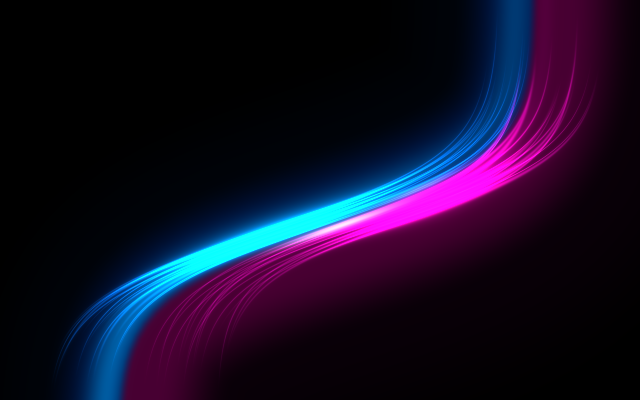
Give the GLSL for this background, as a Shadertoy shader.

```glsl
// Glowing cyan and magenta light strands sweeping along an S-curve on a dark field.
#define CENTER vec2(0.82, 0.43)   // middle of the S, in canvas heights
#define REACH 0.52                // half width of the S
#define BEND 0.18                 // vertical scale of the S
#define STRANDS 15
#define SEGMENTS 48
#define THIN 0.0014
#define THICK 0.0060
#define CYAN vec3(0.03, 0.68, 1.00)
#define AZURE vec3(0.02, 0.36, 0.85)
#define MAGENTA vec3(1.00, 0.04, 0.80)
#define PLUM vec3(0.60, 0.04, 0.52)

float hash(float n) { return fract(sin(n * 127.1 + 3.7) * 43758.5); }

float bell(float x, float width) { x /= width; return exp(-x * x); }

float bend(float y) { return tanh((y - CENTER.y) / BEND); }

float spineX(float y) { return CENTER.x + REACH * bend(y); }

// Signed distance to the spine: negative at upper left, positive at lower right
float spineDistance(vec2 p) {
    float nearest = 9.0;
    vec2 a = vec2(spineX(-0.25), -0.25);
    for (int i = 1; i <= SEGMENTS; i++) {
        float y = -0.25 + 1.5 * float(i) / float(SEGMENTS);
        vec2 b = vec2(spineX(y), y), ab = b - a, ap = p - a;
        nearest = min(nearest, length(ap - ab * clamp(dot(ap, ab) / dot(ab, ab), 0.0, 1.0)));
        a = b;
    }
    return p.x < spineX(p.y) ? -nearest : nearest;
}

// Broad blue and plum bands with faint outer haze
vec3 backdrop(vec2 p, float d) {
    float low = 1.0 - smoothstep(0.1, 0.7, p.y);
    vec3 blue = vec3(0.0, 0.012, 0.035) * (1.0 - smoothstep(0.18, 0.42, -d));
    blue += vec3(0.0, 0.07, 0.26) * (1.0 - smoothstep(0.05, 0.21, -d));
    blue += vec3(0.0, 0.14 + 0.09 * low, 0.15 + 0.12 * low) * bell(d + 0.05, 0.045);
    vec3 plum = vec3(0.035, 0.0, 0.03) * (1.0 - smoothstep(0.25, 0.62, d));
    plum += vec3(0.245, 0.0, 0.165) * (1.0 - smoothstep(0.08, 0.27, d));
    return mix(blue, plum, smoothstep(-0.018, 0.012, d));
}

// Fan of strands; inner and outer hold the x shift at bottom, middle and top
vec3 strandFan(vec2 p, vec3 inner, vec3 outer, vec3 dim, vec3 bright,
               float focus, float spread, float seed) {
    float u = bend(p.y);
    float slope = REACH / BEND * (1.0 - u * u);
    float glow = bell(p.x - focus, spread);
    vec3 sum = vec3(0.0);
    for (int i = 0; i < STRANDS; i++) {
        float n = float(i) + seed;
        float rank = (float(i) + 0.5) / float(STRANDS);
        vec3 order = clamp(rank + vec3(0.7, 0.15, 0.7) *
            (vec3(hash(n), hash(n + 31.0), hash(n + 67.0)) - 0.5), 0.0, 1.0);
        vec3 shift = mix(inner, outer, order);
        float offset = mix(shift.y, u < 0.0 ? shift.x : shift.z, u * u);
        float d = (p.x - spineX(p.y) - offset) / sqrt(1.0 + slope * slope);

        float bold = hash(n + 113.0);
        float width = THIN + THICK * bold * bold * glow;
        float start = 0.16 * hash(n + 151.0);
        float stop = 0.78 + 0.22 * hash(n + 193.0);
        float fade = smoothstep(start, start + 0.22, p.y)
                   * (1.0 - smoothstep(stop - 0.25, stop, p.y));
        float light = bell(d, width) + 0.13 * bell(d, width * 4.0);
        sum += mix(dim, bright, glow) * light * fade * (0.28 + 0.5 * glow);
    }
    return sum;
}

void mainImage(out vec4 fragColor, in vec2 fragCoord) {
    // Keep the S centred across on canvases of other shapes
    vec2 p = fragCoord / iResolution.y;
    p.x += 0.8 - 0.5 * iResolution.x / iResolution.y;
    float d = spineDistance(p);
    vec3 color = backdrop(p, d);

    // Soft light around the bundles
    color += vec3(0.0, 0.30, 0.42) * bell(d + 0.035, 0.028) * bell(p.x - 0.66, 0.30);
    color += vec3(0.50, 0.0, 0.42) * bell(d - 0.030, 0.022) * bell(p.x - 1.10, 0.17);

    // Strands on both sides of the spine
    color += strandFan(p, vec3(-0.04, -0.03, 0.0), vec3(-0.20, -0.16, -0.11),
                       AZURE, CYAN, 0.65, 0.34, 1.0);
    color += strandFan(p, vec3(0.05, 0.0, -0.03), vec3(0.25, 0.15, 0.17),
                       PLUM, MAGENTA, 1.10, 0.25, 17.0);

    // White core and violet streak where the two bundles meet
    color += vec3(0.75, 0.85, 0.90) * bell(d - 0.005, 0.009) * bell(p.x - 0.85, 0.13);
    color += vec3(0.35, 0.25, 0.65) * bell(d + 0.012, 0.007) * bell(p.x - 1.06, 0.10);

    fragColor = vec4(clamp(color, 0.0, 1.0), 1.0);
}
```
